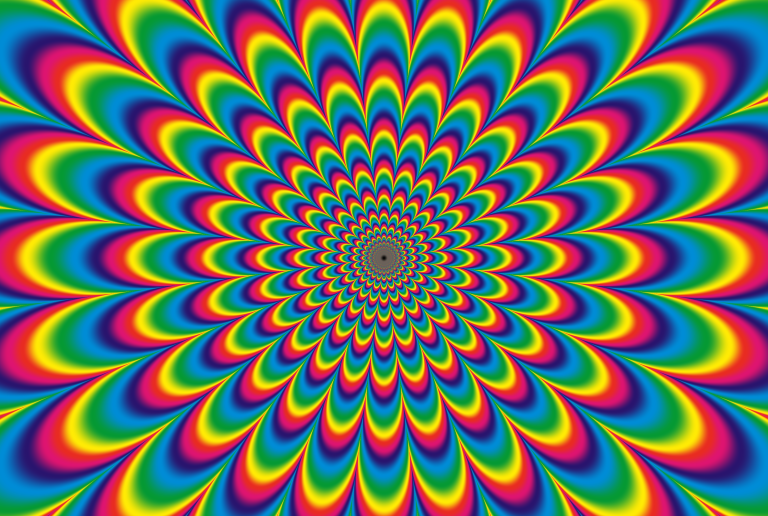
Give the GLSL for this background, as a Shadertoy shader.

```glsl
// A rainbow tunnel of 24 scalloped petals, repeating outward at a constant ratio.
// The log of the radius, bent by an elliptic arch in each petal, picks the hue;
// a small grid of samples per pixel smooths the fine bands and the seams.

// Cyclic palette, running inward from one yellow band to the next.
vec3 rainbow(float phase) {
    float t = fract(phase);
    vec3 yellow = vec3(1.0, 0.92, 0.02);
    vec3 color = mix(yellow, vec3(0.02, 0.60, 0.20), smoothstep(0.00, 0.20, t));
    color = mix(color, vec3(0.00, 0.55, 0.84), smoothstep(0.20, 0.42, t));
    color = mix(color, vec3(0.16, 0.08, 0.43), smoothstep(0.42, 0.62, t));
    color = mix(color, vec3(0.87, 0.08, 0.44), smoothstep(0.62, 0.77, t));
    color = mix(color, vec3(0.91, 0.17, 0.13), smoothstep(0.77, 0.88, t));
    return mix(color, yellow, smoothstep(0.88, 1.00, t));
}

vec3 petals(vec2 p) {
    float radius = max(length(p), 1e-4);

    // Position across one petal: 0 on its axis, -1 and 1 on the seams.
    float turn = atan(p.y, p.x + 1e-6) / 6.28319 * 24.0;
    float across = 2.0 * (fract(turn + 0.5) - 0.5);
    float arch = 1.0 - sqrt(max(1.0 - across * across, 0.0));

    // Each ring is 1.42 times as wide as the one inside it.
    float phase = -log(radius / 0.344) / log(1.42) - 0.87 * arch;
    vec3 color = rainbow(phase);

    // The smallest rings blend to grey around a dark core.
    vec3 core = vec3(0.42, 0.38, 0.35) * smoothstep(0.0, 0.008, radius);
    return mix(core, color, smoothstep(0.006, 0.05, radius));
}

void mainImage(out vec4 fragColor, in vec2 fragCoord) {
    const int GRID = 4;
    vec3 sum = vec3(0.0);
    for (int y = 0; y < GRID; y++) {
        for (int x = 0; x < GRID; x++) {
            vec2 offset = (vec2(x, y) + 0.5) / float(GRID) - 0.5;
            vec2 p = (fragCoord + offset - 0.5 * iResolution.xy) / iResolution.y;
            sum += petals(p);
        }
    }
    fragColor = vec4(sum / float(GRID * GRID), 1.0);
}
```
